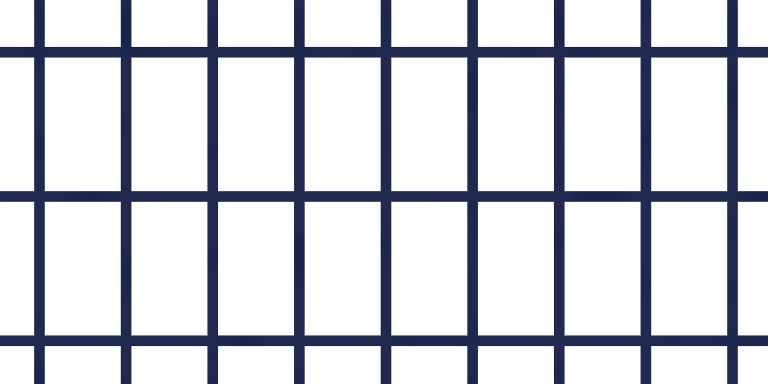
Reproduce this pattern procedurally as a WebGL 1 fragment shader.

```glsl
precision highp float;

// Navy windowpane grid on white: tall cells framed by bars of equal width.
// Distances to the nearest repeated bar axes give smooth coverage; gradient
// noise and a thin darker rim add a slight unevenness to the ink.

uniform vec2 u_resolution;

// Lengths are fractions of the canvas height.
const vec2 CELL_SIZE = vec2(0.2256, 0.3757);
const vec2 GRID_CROSSING = vec2(1.0052, 0.4883);
const float BAR_HALF_WIDTH = 0.0138;
const float RIM_WIDTH = 0.0035;
const float RIM_STRENGTH = 0.45;
const float WEAR_SCALE = 7.0;
const float WEAR_STRENGTH = 0.4;

const vec3 PAPER = vec3(1.0);
const vec3 NAVY = vec3(0.13, 0.16, 0.31);
const vec3 DARK_NAVY = vec3(0.06, 0.11, 0.26);

// Pseudo-random unit gradient for a lattice corner.
vec2 cornerGradient(vec2 corner) {
  float angle = 6.2832 * fract(sin(dot(corner, vec2(127.1, 311.7))) * 4375.85);
  return vec2(cos(angle), sin(angle));
}

float gradientNoise(vec2 p) {
  vec2 cell = floor(p);
  vec2 f = fract(p);
  vec2 blend = f * f * f * (f * (f * 6.0 - 15.0) + 10.0);
  float a = dot(cornerGradient(cell), f);
  float b = dot(cornerGradient(cell + vec2(1.0, 0.0)), f - vec2(1.0, 0.0));
  float c = dot(cornerGradient(cell + vec2(0.0, 1.0)), f - vec2(0.0, 1.0));
  float d = dot(cornerGradient(cell + vec2(1.0)), f - vec2(1.0));
  return mix(mix(a, b, blend.x), mix(c, d, blend.x), blend.y);
}

// Distance to the nearest vertical (x) and horizontal (y) bar axis.
vec2 barAxisDistance(vec2 p) {
  vec2 phase = fract((p - GRID_CROSSING) / CELL_SIZE + 0.5) - 0.5;
  return abs(phase) * CELL_SIZE;
}

void main() {
  vec2 p = gl_FragCoord.xy / u_resolution.y;
  float pixel = 1.0 / u_resolution.y;

  // Signed distance to the union of both bar directions.
  vec2 axis = barAxisDistance(p);
  float edge = min(axis.x, axis.y) - BAR_HALF_WIDTH;
  float coverage = clamp(0.5 - edge / pixel, 0.0, 1.0);

  // Ink darkens gently at the rim and in soft patches.
  float rim = smoothstep(-RIM_WIDTH, 0.0, edge) * RIM_STRENGTH;
  float wear = smoothstep(0.0, 0.5, gradientNoise(p * WEAR_SCALE)) * WEAR_STRENGTH;
  vec3 ink = mix(NAVY, DARK_NAVY, clamp(rim + wear, 0.0, 1.0));

  gl_FragColor = vec4(mix(PAPER, ink, coverage), 1.0);
}
```
